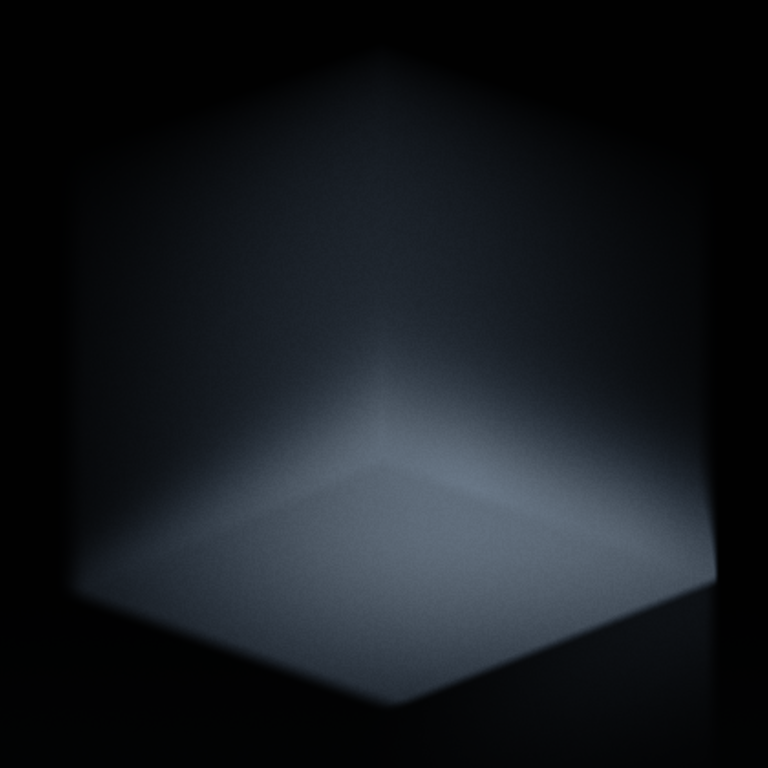
Reproduce this background procedurally as a Shadertoy shader.

```glsl
// A dim, hazy room corner: two walls meet above a diamond-shaped lit floor.
// Each plane is bounded by straight edges through its corners; light is built
// from Gaussian falloffs, then tinted slate blue and dusted with fine grain.

// Room corners, origin at the lower left
const vec2 BACK = vec2(0.497, 0.398);
const vec2 LEFT = vec2(0.088, 0.223);
const vec2 RIGHT = vec2(0.935, 0.242);
const vec2 FRONT = vec2(0.508, 0.075);
const vec2 TOP_BACK = vec2(0.497, 0.945);
const float TOP_SLOPE = 0.36;

// Light strengths
const float FLOOR_LIGHT = 0.42;
const float HAZE_LIGHT = 0.155;
const float APRON_LIGHT = 0.060;
const float AMBIENT = 0.004;

// Light shapes
const vec2 FLOOR_CENTRE = vec2(0.60, 0.32);
const float HAZE_CENTRE = 0.48;
const float HAZE_TOP_FADE = 0.13;

// Tints and grain
const vec3 DARK_TINT = vec3(0.80, 1.00, 1.24);
const vec3 LIGHT_TINT = vec3(0.88, 1.00, 1.13);
const float GRAIN_CELLS = 420.0;
const float GRAIN_AMOUNT = 0.16;

float gauss(float x) {
    return exp(-x * x);
}

float hash(vec2 p) {
    vec3 q = fract(p.xyx * 0.1031);
    q += dot(q, q.yzx + 33.33);
    return fract((q.x + q.y) * q.z);
}

float valueNoise(vec2 p) {
    vec2 cell = floor(p), f = fract(p);
    f = f * f * (3.0 - 2.0 * f);
    float low = mix(hash(cell), hash(cell + vec2(1, 0)), f.x);
    float high = mix(hash(cell + vec2(0, 1)), hash(cell + vec2(1, 1)), f.x);
    return mix(low, high, f.y);
}

// Height of the point above the line through a and b
float heightAbove(vec2 p, vec2 a, vec2 b) {
    return p.y - mix(a.y, b.y, (p.x - a.x) / (b.x - a.x));
}

// Soft haze on the upper walls, brightest along the corner
float hazeLight(vec2 p) {
    float dx = p.x - HAZE_CENTRE;
    float spread = dx < 0.0 ? 0.30 : 0.34;
    float below = TOP_BACK.y - TOP_SLOPE * abs(p.x - TOP_BACK.x) - p.y;
    float fade = 1.0 - exp(-max(below, 0.0) / HAZE_TOP_FADE);
    return HAZE_LIGHT * gauss(dx / spread) * fade;
}

// Light bounced from the floor onto the foot of each wall
float bounceLight(vec2 p, float h) {
    float uLeft = clamp((BACK.x - p.x) / (BACK.x - LEFT.x), 0.0, 1.0);
    float uRight = clamp((p.x - BACK.x) / (RIGHT.x - BACK.x), 0.0, 1.0);
    float strength = mix(0.27, 0.05, uLeft)
                   + 0.06 * smoothstep(0.0, 0.3, uRight)
                   - 0.06 * smoothstep(0.7, 1.0, uRight);
    float reach = mix(0.12, 0.05, uLeft);
    return strength * gauss(max(h, 0.0) / reach);
}

float floorLight(vec2 p) {
    vec2 d = p - FLOOR_CENTRE;
    float spread = d.x < 0.0 ? 0.42 : 0.65;
    return FLOOR_LIGHT * gauss(d.x / spread) * gauss(min(d.y, 0.0) / 0.24);
}

// Faint face hanging below the right front edge
float apronLight(vec2 p, float edge) {
    float side = smoothstep(0.45, 0.90, p.x)
               * (1.0 - smoothstep(0.915, 0.94, p.x));
    return APRON_LIGHT * side * gauss(min(edge, 0.0) / 0.15);
}

void mainImage(out vec4 fragColor, in vec2 fragCoord) {
    float size = min(iResolution.x, iResolution.y);
    vec2 p = (fragCoord - 0.5 * iResolution.xy) / size + 0.5;

    // Signed heights above the wall foot and the front edges
    float foot = p.x < BACK.x ? heightAbove(p, LEFT, BACK)
                              : heightAbove(p, BACK, RIGHT);
    float edgeLeft = heightAbove(p, LEFT, FRONT);
    float edgeRight = heightAbove(p, FRONT, RIGHT);

    // Walls and floor
    float walls = hazeLight(p) + bounceLight(p, foot);
    float room = mix(floorLight(p), walls, smoothstep(-0.012, 0.012, foot));

    // Soft outer bounds; the right side blurs more as it rises
    float blur = mix(0.008, 0.035, smoothstep(0.24, 0.42, p.y));
    room *= smoothstep(0.072, 0.115, p.x);
    room *= 1.0 - smoothstep(0.937 - blur, 0.937, p.x);
    room *= smoothstep(-0.008, 0.022, edgeLeft);
    room *= smoothstep(-0.006, 0.012, edgeRight);

    // Dark surroundings
    float below = 1.0 - smoothstep(-0.006, 0.012, edgeRight);
    float light = room + apronLight(p, edgeRight) * below;
    light += AMBIENT + 0.007 * (1.0 - smoothstep(0.0, 0.25, p.y));

    // Grain and colour
    float grain = valueNoise(p * GRAIN_CELLS) - 0.5;
    light *= 1.0 + GRAIN_AMOUNT * grain * (1.0 - 1.6 * light);
    vec3 tint = mix(DARK_TINT, LIGHT_TINT, smoothstep(0.05, 0.40, light));
    fragColor = vec4(light * tint, 1.0);
}
```
